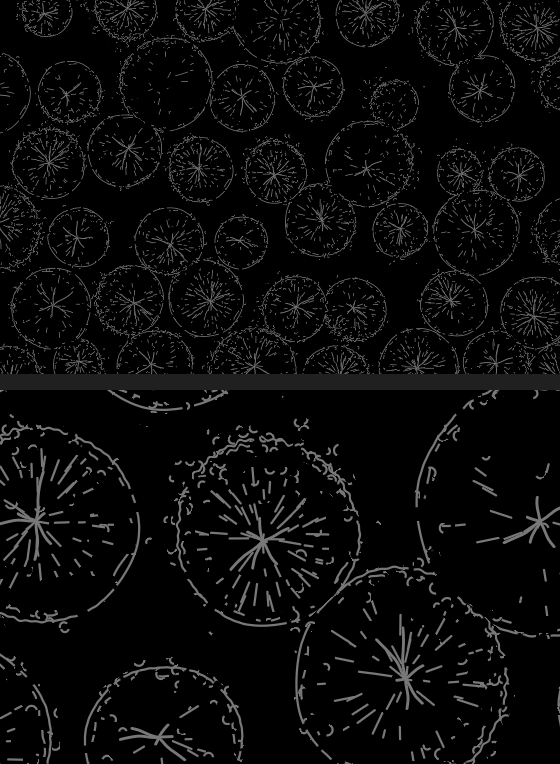
Top: the whole. Bottom: its middle third, enlarged.
A Shadertoy shader for this texture:

```glsl
// Traced edges of a stack of cut logs: thin grey rims, bark flecks and radial cracks on black.

const vec3  INK           = vec3(0.47);
const float LINE_HALF     = 0.0010;  // half width of a thin stroke
const float CRACK_HALF    = 0.0013;  // half width of a long crack
const float LOG_SPACING   = 0.218;
const float LOG_JITTER    = 0.32;
const float LOG_SWELL     = 1.05;    // lets neighbours touch
const float ROUNDNESS_ERR = 0.035;   // how far rims stray from circles
const float FLECK_CELL    = 0.0105;
const float DASH_RING     = 0.024;   // radial pitch of short cracks
const float DASH_GAP      = 0.013;   // sideways pitch of short cracks
const int   SPOKES        = 6;
const float TAU           = 6.2831853;

float hash(vec2 v) {
    vec3 q = fract(vec3(v.xyx) * 0.1031);
    q += dot(q, q.yzx + 33.33);
    return fract((q.x + q.y) * q.z);
}

vec2 hash2(vec2 v) { return vec2(hash(v + 17.3), hash(v + 71.9)); }

// Antialiased coverage of a line at distance d.
float stroke(float d, float halfWidth) {
    return clamp(0.5 + (halfWidth - d) * iResolution.y, 0.0, 1.0);
}

// Log centres sit on a jittered hexagonal lattice.
vec2 logCentre(vec2 id) {
    vec2 lattice = vec2(id.x + 0.5 * mod(id.y, 2.0), id.y * 0.866);
    return (lattice + LOG_JITTER * (hash2(id) - 0.5)) * LOG_SPACING;
}

float logWeight(vec2 id) {
    float h = hash(id + 5.7);
    return mix(0.75, 1.5, h * h);
}

// Largest radius that leaves each neighbour its weighted share.
float logRadius(vec2 id) {
    vec2 c = logCentre(id);
    float w = logWeight(id), r = LOG_SPACING;
    for (int j = -1; j <= 1; j++)
    for (int i = -1; i <= 1; i++) {
        if (i == 0 && j == 0) continue;
        vec2 other = id + vec2(i, j);
        r = min(r, distance(c, logCentre(other)) * w / (w + logWeight(other)));
    }
    return r * LOG_SWELL;
}

// Cellular noise contours, cut to short curls.
float flecks(vec2 p, float density) {
    p /= FLECK_CELL;
    vec2 base = floor(p), nearest = vec2(9.0), id = base;
    for (int j = -1; j <= 1; j++)
    for (int i = -1; i <= 1; i++) {
        vec2 cell = base + vec2(i, j);
        vec2 delta = p - cell - hash2(cell);
        if (dot(delta, delta) < dot(nearest, nearest)) { nearest = delta; id = cell; }
    }
    float dist = length(nearest);
    float turn = TAU * hash(id + 3.1);
    float facing = dot(nearest / max(dist, 0.001), vec2(cos(turn), sin(turn)));
    float size = mix(0.25, 0.5, hash(id + 8.2));
    return stroke(abs(dist - size) * FLECK_CELL, LINE_HALF)
         * smoothstep(0.0, 0.25, facing) * step(hash(id + 41.0), density);
}

// Short radial dashes in staggered polar cells.
float dashes(vec2 q, float radius, float density, vec2 seed) {
    float r = length(q), turn = atan(q.y, q.x) / TAU + 0.5, ink = 0.0;
    for (int layer = 0; layer < 2; layer++) {
        float ringPos = r / DASH_RING + 0.5 * float(layer);
        float ring = floor(ringPos);
        float count = max(5.0, floor(TAU * (ring + 0.5) * DASH_RING / DASH_GAP));
        vec2 id = vec2(floor(turn * count), ring + 20.0 * float(layer)) + seed * 13.0;
        float halfLen = mix(0.1, 0.42, hash(id));
        float along = fract(ringPos) - mix(halfLen, 1.0 - halfLen, hash(id + 2.3));
        float across = fract(turn * count) - mix(0.3, 0.7, hash(id + 4.9));
        across = across / count * TAU * r + along * DASH_RING * 0.3 * (hash(id + 6.1) - 0.5);
        vec2 off = vec2(max(abs(along) - halfLen, 0.0) * DASH_RING, across);
        float share = density * (1.0 - smoothstep(0.5, 0.88, r / radius));
        ink = max(ink, stroke(length(off), LINE_HALF) * step(hash(id + 9.4), share));
    }
    return ink;
}

// Long bent cracks that meet at the pith.
float star(vec2 q, float radius, vec2 seed) {
    float ink = 0.0;
    for (int i = 0; i < SPOKES; i++) {
        vec2 h = hash2(seed * 7.0 + float(i) * 3.7);
        float a = (float(i) + 0.8 * h.x) / float(SPOKES) * TAU;
        float len = radius * mix(0.08, 0.62, h.y);
        float x = dot(q, vec2(cos(a), sin(a)));
        float y = dot(q, vec2(-sin(a), cos(a))) + 0.0025 * sin(x * 70.0 + h.x * TAU) * smoothstep(0.0, 0.02, x);
        ink = max(ink, stroke(length(vec2(max(max(-x, x - len), 0.0), y)), CRACK_HALF));
    }
    return ink;
}

void mainImage(out vec4 fragColor, in vec2 fragCoord) {
    vec2 p = fragCoord / iResolution.y;

    // Find the log whose rim is closest.
    float row = round(p.y / LOG_SPACING / 0.866), gap = 9.0, radius = 0.1;
    vec2 id = vec2(0.0);
    for (int j = -1; j <= 1; j++)
    for (int i = -1; i <= 1; i++) {
        float y = row + float(j);
        vec2 cell = vec2(round(p.x / LOG_SPACING - 0.5 * mod(y, 2.0)) + float(i), y);
        float r = logRadius(cell), g = distance(p, logCentre(cell)) - r;
        if (g < gap) { gap = g; id = cell; radius = r; }
    }
    vec2 q = p - logCentre(id);
    float angle = atan(q.y, q.x), phase = TAU * hash(id + 11.0);
    float rough = hash(id + 23.0), cracked = hash(id + 31.0);

    // Rim: layered sines bend it and break it.
    float bend = 0.5 * sin(2.0 * angle + phase) + 0.35 * sin(3.0 * angle + 2.0 * phase) + 0.2 * sin(7.0 * angle - phase);
    float edge = length(q) - radius * (1.0 + ROUNDNESS_ERR * bend);
    float side = 0.5 + 0.5 * sin(angle + phase * 3.0);
    float ragged = edge + 0.0016 * rough * side * (sin(31.0 * angle + phase) + sin(53.0 * angle));
    float breaks = sin(5.0 * angle + phase) + sin(13.0 * angle + phase * 2.0) + sin(29.0 * angle);
    float ink = stroke(abs(ragged), LINE_HALF) * smoothstep(-1.6, -1.3, breaks);
    ink = max(ink, stroke(abs(ragged + 0.006 + 0.002 * sin(9.0 * angle)), LINE_HALF) * smoothstep(0.7, 0.9, breaks));

    // Bark flecks crowd one side of the rim.
    float band = mix(0.005, 0.03, rough * side * side);
    float inside = step(edge, 0.0);
    float density = mix(0.4, 0.95, side) * exp(-abs(edge) / (band * mix(0.6, 1.0, inside)));
    ink = max(ink, flecks(p, density + 0.035 * inside));

    // Cracks spread from an off-centre pith; wide logs have few.
    vec2 pith = q - radius * 0.25 * (hash2(id + 47.0) - 0.5);
    float wide = smoothstep(0.105, 0.125, radius);
    float crackShare = mix(mix(0.12, 0.75, cracked), 0.08, wide);
    ink = max(ink, inside * dashes(pith, radius, crackShare, id));
    ink = max(ink, inside * star(pith, radius, id) * step(0.15, cracked) * (1.0 - step(0.5, wide)));

    fragColor = vec4(INK * ink, 1.0);
}
```
